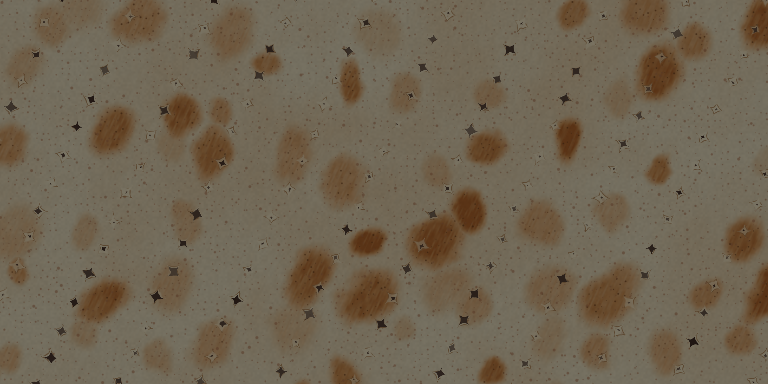
Reproduce this texture procedurally as a Shadertoy shader.

```glsl
#define DOUGH vec3(0.455, 0.435, 0.375)
#define TAN vec3(0.44, 0.39, 0.31)
#define TOAST vec3(0.43, 0.34, 0.24)
#define BROWN vec3(0.40, 0.28, 0.16)
#define SCORCH vec3(0.35, 0.20, 0.085)
#define HOLE vec3(0.12, 0.08, 0.065)
#define TILT 0.43
#define BLOTCH_CELL 0.17
#define BLOTCH_SHARE 0.74
#define HOLE_CELL vec2(0.187, 0.079)
#define SPECK_CELL 0.017

float hash(vec2 p) {
    return fract(sin(dot(p, vec2(127.1, 311.7))) * 43758.5453);
}

vec2 hash2(vec2 p) {
    return vec2(hash(p), hash(p + 37.4));
}

float noise(vec2 p) {
    vec2 i = floor(p), f = fract(p);
    f = f * f * (3.0 - 2.0 * f);
    return mix(mix(hash(i), hash(i + vec2(1, 0)), f.x),
               mix(hash(i + vec2(0, 1)), hash(i + vec2(1, 1)), f.x), f.y);
}

float fbm(vec2 p) {
    float sum = 0.0, amp = 0.5;
    for (int i = 0; i < 4; i++) {
        sum += amp * noise(p);
        p = p * 2.03 + 11.7;
        amp *= 0.5;
    }
    return sum;
}

mat2 rot(float a) {
    float c = cos(a), s = sin(a);
    return mat2(c, s, -s, c);
}

// Soft, warped ellipses: how strongly the surface is toasted
float blotches(vec2 p) {
    p += 0.045 * (vec2(fbm(p * 13.0), fbm(p * 13.0 + 50.0)) - 0.47);
    vec2 home = floor(p / BLOTCH_CELL);
    float heat = 0.0;
    for (int y = -1; y <= 1; y++)
    for (int x = -1; x <= 1; x++) {
        vec2 id = home + vec2(x, y);
        if (hash(id + 5.3) > BLOTCH_SHARE) continue;
        vec2 center = (id + 0.1 + 0.8 * hash2(id)) * BLOTCH_CELL;
        float radius = mix(0.030, 0.064, hash(id + 9.1));
        float stretch = mix(1.0, 1.6, hash(id + 2.7));
        vec2 q = rot(TILT + 1.2 * (hash(id + 7.9) - 0.5)) * (p - center);
        float d = length(q / vec2(1.0, stretch)) / radius;
        float strength = mix(0.22, 0.98, hash(id + 3.6));
        heat = max(heat, strength * smoothstep(1.3, 0.55, d));
    }
    return heat;
}

// Small scattered flecks, one per cell
float specks(vec2 p, float cell, float share, float px) {
    vec2 id = floor(p / cell);
    vec2 center = (id + 0.25 + 0.5 * hash2(id + 21.0)) * cell;
    float radius = cell * mix(0.04, 0.14, hash(id + 4.2));
    float dotMask = smoothstep(radius + px, radius - px, length(p - center));
    return dotMask * step(hash(id + 8.8), share);
}

// Size of the four-pointed star that passes through q
float starSize(vec2 q) {
    q = pow(abs(q) + 1e-5, vec2(0.62));
    return pow(q.x + q.y, 1.0 / 0.62);
}

vec3 toastColor(float heat) {
    float h = 4.0 * heat;
    vec3 col = mix(DOUGH, TAN, clamp(h, 0.0, 1.0));
    col = mix(col, TOAST, clamp(h - 1.0, 0.0, 1.0));
    col = mix(col, BROWN, clamp(h - 2.0, 0.0, 1.0));
    return mix(col, SCORCH, clamp(h - 3.0, 0.0, 1.0));
}

// Docking holes in slanted columns: pale rim, torn edge, dark core
vec3 addHoles(vec3 col, vec2 p, float px) {
    vec2 q = rot(TILT) * p;
    float column = floor(q.x / HOLE_CELL.x);
    q.y += hash(vec2(column, 3.0)) * HOLE_CELL.y;
    vec2 id = floor(q / HOLE_CELL);
    q -= (id + 0.5 + vec2(0.08, 0.14) * (hash2(id) - 0.5)) * HOLE_CELL;
    q = rot(0.9 * (hash(id + 6.1) - 0.5)) * q;
    q += 0.004 * (vec2(noise(p * 110.0), noise(p * 110.0 + 40.0)) - 0.5);

    float size = mix(0.017, 0.024, hash(id + 1.9));
    float d = starSize(q);
    float rim = smoothstep(size + 0.006, size - 0.006, d);
    col = mix(col, DOUGH * 1.06, 0.55 * rim);
    float edge = smoothstep(0.003 + px, 0.0, abs(d - size));
    col = mix(col, BROWN * 0.8, 0.75 * edge * smoothstep(0.3, 0.7, noise(p * 90.0)));

    float core = size * mix(0.2, 0.85, smoothstep(0.25, 0.9, hash(id + 13.3)));
    vec2 shift = 0.005 * (hash2(id + 15.0) - 0.5);
    float dark = smoothstep(core + px, core - px, starSize(q - shift));
    return mix(col, HOLE, dark * mix(0.55, 1.0, hash(id + 17.0)));
}

void mainImage(out vec4 fragColor, in vec2 fragCoord) {
    vec2 p = fragCoord / iResolution.y;
    float px = 0.7 / iResolution.y;

    // Toasted ground with slanted fibres
    float spots = blotches(p);
    float fibre = noise(rot(TILT) * p * vec2(230.0, 45.0)) - 0.5;
    float heat = 0.32 * (fbm(p * 6.0 + 3.0) - 0.24) + 0.9 * spots;
    heat += fibre * (0.05 + 0.22 * spots);
    vec3 col = toastColor(heat);
    col *= 1.0 + 0.05 * (noise(p * 180.0) - 0.5);

    // Reddish flecks everywhere, darker ones on the blotches
    float fine = specks(p, SPECK_CELL, 0.5, px);
    float coarse = specks(rot(0.6) * p, SPECK_CELL * 1.7, 0.3, px);
    col = mix(col, vec3(0.34, 0.22, 0.15), 0.55 * max(fine, coarse));
    float burnt = specks(rot(1.1) * p, SPECK_CELL, 0.45, px);
    col = mix(col, SCORCH * 0.6, 0.7 * burnt * smoothstep(0.25, 0.6, spots));

    fragColor = vec4(addHoles(col, p, px), 1.0);
}
```
